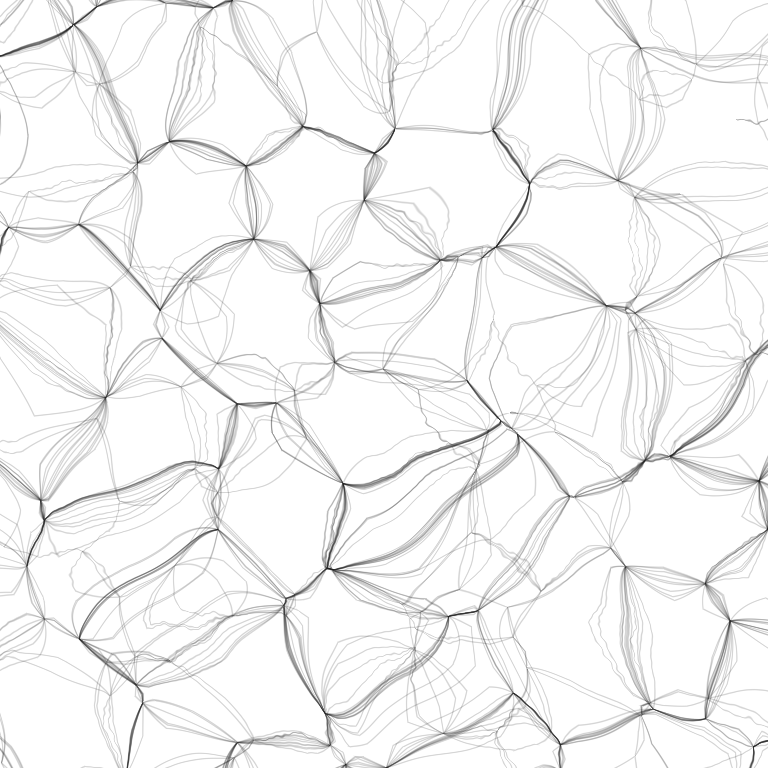
This pattern is drawn by a three.js fragment shader. Its source:

```glsl
// Draws a web of hairline strands that bundle at nodes and fan out between them.
varying vec2 vUv;

const float GRID = 7.5;            // seed cells across the canvas
const float LINE_REACH = 0.0016;   // soft half width of a strand
const float STRAND_OPACITY = 0.18;
const int MAX_STRANDS = 11;
const vec3 PAPER = vec3(1.0);
const vec3 INK = vec3(0.08);

float hash(vec2 p) {
  vec3 q = fract(p.xyx * 0.1031);
  q += dot(q, q.yzx + 33.33);
  return fract((q.x + q.y) * q.z);
}

vec2 hash2(vec2 p) {
  return vec2(hash(p + 13.7), hash(p + 47.3));
}

// Layered sines: broad bends plus local patches of fine jitter.
vec2 bend(vec2 p, float jitter) {
  vec2 broad = 0.10 * sin(p.yx * 2.1 + vec2(0.4, 2.3))
             + 0.035 * sin(p.yx * 5.3 + p * 2.0 + vec2(1.7, 0.2));
  float patches = smoothstep(0.1, 0.9, sin(p.x * 2.9 + 1.0) * sin(p.y * 3.3 + 0.6) + 0.3);
  vec2 fine = 0.014 * sin(p.yx * 11.0 + p * 7.0)
            + 0.006 * sin(p.yx * 29.0 - p * 17.0)
            + 0.003 * sin(p.yx * 71.0 + p * 31.0);
  return p + broad + fine * patches * jitter;
}

// Coverage of the curve f = 0, given the gradient of f in grid units.
float hairline(float f, vec2 gradient) {
  float d = abs(f) / (max(length(gradient), 0.05) * GRID);
  return 1.0 - smoothstep(0.0, LINE_REACH, d);
}

// Light left after drawing the strands along every cellular edge.
float strandWeb(vec2 p, float density, float salt, float strands,
                vec2 spreadRange, vec2 keepRange, float wiggle) {
  vec2 s1 = vec2(0.0), s2 = vec2(0.0), s3 = vec2(0.0);
  vec2 id1 = vec2(0.0), id2 = vec2(0.0);
  vec3 d = vec3(99.0);

  // Three nearest seeds, with squared distances
  for (int y = -2; y <= 2; y++) {
    for (int x = -2; x <= 2; x++) {
      vec2 id = floor(p) + vec2(float(x), float(y));
      if (hash(id + 71.0) > density) continue;
      vec2 s = id + 0.04 + 0.92 * hash2(id);
      float r = dot(p - s, p - s);
      if (r < d.x) {
        d = vec3(r, d.xy);
        s3 = s2; s2 = s1; s1 = s;
        id2 = id1; id1 = id;
      } else if (r < d.y) {
        d = vec3(d.x, r, d.y);
        s3 = s2; s2 = s;
        id2 = id;
      } else if (r < d.z) {
        d.z = r;
        s3 = s;
      }
    }
  }

  // Signed offset across the edge, and a room measure that is zero at nodes
  float side = dot(id1 - id2, vec2(1.0, 0.37)) > 0.0 ? 1.0 : -1.0;
  float across = side * (d.y - d.x);
  vec2 acrossGrad = side * 2.0 * (s1 - s2);
  float squeeze = 1.0 / (1.0 + 1.6 * (d.z - d.y));
  float room = (d.z - d.y) * squeeze;
  vec2 roomGrad = 2.0 * (s2 - s3) * squeeze * squeeze;

  // Tight edges form dark cords, loose edges open into wide fans
  vec2 edge = id1 + id2 + salt;
  float looseness = hash(edge + 5.0);
  float spread = mix(spreadRange.x, spreadRange.y, pow(looseness, 1.8));
  float keep = mix(keepRange.x, keepRange.y, looseness);
  float bow = 0.9 * (hash(edge + 19.0) - 0.5);

  float light = 1.0;
  for (int i = 0; i < MAX_STRANDS; i++) {
    float n = float(i);
    if (n >= strands) break;
    vec2 key = edge + n * vec2(17.3, 9.1);
    if (hash(key + 3.0) > keep) continue;
    float phase = 6.28 * hash(key + 23.0);
    float sway = sin(p.x * 4.0 + phase) * sin(p.y * 3.0 + phase * 1.7)
               + 0.15 * sin((p.x + p.y) * 11.0 + phase);
    float slope = bow + spread * (2.0 * hash(key) - 1.0)
                + wiggle * (0.2 + min(spread, 1.0)) * sway;
    float cover = hairline(across - slope * room, acrossGrad - slope * roomGrad);
    light *= 1.0 - STRAND_OPACITY * cover;
  }
  return light;
}

void main() {
  vec2 p = vUv * GRID + 20.0;
  vec2 calm = bend(p, 0.5);
  vec2 rough = bend(p, 1.7);
  // Cords, then open fans from the same nodes, then finer threads
  float light = strandWeb(calm, 0.62, 0.0, 11.0, vec2(0.10, 2.4), vec2(0.95, 0.2), 0.06);
  light *= strandWeb(calm, 0.62, 211.5, 4.0, vec2(1.0, 3.6), vec2(0.45, 0.8), 0.07);
  light *= strandWeb(calm, 0.80, 87.5, 4.0, vec2(0.8, 3.0), vec2(0.4, 0.8), 0.08);
  light *= strandWeb(rough, 0.97, 143.5, 3.0, vec2(0.4, 2.4), vec2(0.5, 0.8), 0.15);
  gl_FragColor = vec4(mix(INK, PAPER, light), 1.0);
}
```
